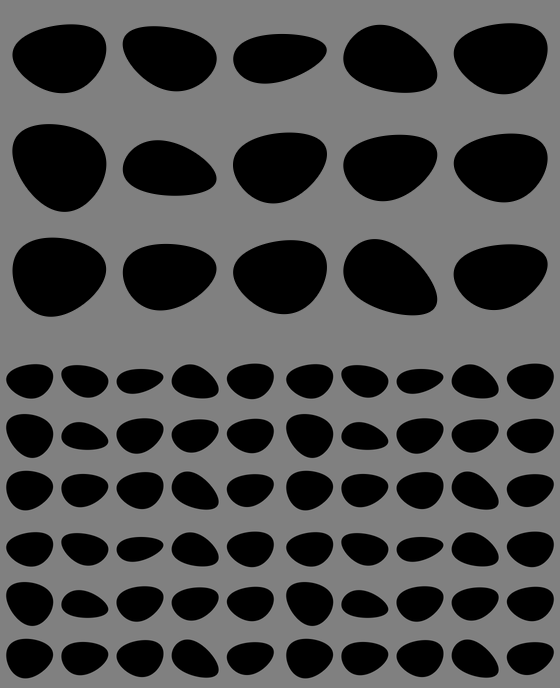
Top, the tile; bottom, the same tile 2 across and 2 down.
Reproduce this pattern procedurally as a Shadertoy shader.

```glsl
// Fifteen black rounded-triangle pebbles, five across and three down, on flat grey.
// Each one is the same three-cornered closed curve under its own linear map,
// scaled and centred so that every pebble has the same width.

const vec2 GRID = vec2(5.0, 3.0);
const vec2 PITCH = vec2(0.197, 0.325);      // spacing as a share of the canvas
const vec2 HALF_SIZE = vec2(0.0833, 0.1391); // half width and its equal upright
const float CORNER = 0.0625;                // strength of the three corners
const vec3 GROUND = vec3(0.502);
const vec3 PEBBLE = vec3(0.0);

// Per pebble, top row first: height to width ratio, skew cosine, corner phase
const vec3 FORMS[15] = vec3[15](
    vec3(0.734, 0.07, -0.61), vec3(0.695, -0.22, 0.18), vec3(0.531, 0.20, 0.80),
    vec3(0.727, -0.25, 3.09), vec3(0.758, 0.045, -0.52),
    vec3(0.938, -0.15, 0.06), vec3(0.594, -0.19, 2.66), vec3(0.758, 0.16, 0.06),
    vec3(0.711, 0.17, 0.10), vec3(0.734, 0.055, -0.57),
    vec3(0.844, 0.04, 0.75), vec3(0.711, 0.08, 0.66), vec3(0.789, 0.05, -0.63),
    vec3(0.813, -0.385, 3.08), vec3(0.703, 0.16, 0.06));

// Signed radial gap to the curve exp(it) + k exp(-2it)
float roundedTriangle(vec2 q, float k) {
    float angle = atan(q.y, q.x);
    float t = angle;
    for (int i = 0; i < 4; i++) {
        t = angle + atan(k * sin(3.0 * t), 1.0 + k * cos(3.0 * t));
    }
    return length(q) - sqrt(1.0 + 2.0 * k * cos(3.0 * t) + k * k);
}

// Undo the linear map of one pebble; p spans -1 to 1 across its width
float pebble(vec2 p, vec3 form, float k) {
    float skew = acos(form.y);
    float phaseX = (form.z - skew) / 3.0;
    vec2 phase = vec2(phaseX, phaseX + skew);
    mat2 axes = mat2(cos(phase.x), sin(phase.x), cos(phase.y), sin(phase.y));
    vec2 centred = p / vec2(1.0, form.x) + k * cos(3.0 * phase);
    return roundedTriangle(centred * inverse(axes), k);
}

void mainImage(out vec4 fragColor, in vec2 fragCoord) {
    vec2 uv = fragCoord / iResolution.xy - 0.5;

    // Nearest cell of the centred grid
    vec2 reach = 0.5 * (GRID - 1.0);
    vec2 cell = clamp(round(uv / PITCH), -reach, reach);
    vec2 p = (uv - cell * PITCH) / HALF_SIZE;
    int index = int(reach.y - cell.y) * int(GRID.x) + int(cell.x + reach.x);
    vec3 form = FORMS[index];

    // Gap divided by its change per pixel gives a one-pixel soft edge
    vec2 pixel = 1.0 / (iResolution.xy * HALF_SIZE);
    float gap = pebble(p, form, CORNER);
    vec2 slope = vec2(pebble(p + vec2(pixel.x, 0.0), form, CORNER),
                      pebble(p + vec2(0.0, pixel.y), form, CORNER)) - gap;
    float outside = clamp(0.5 + gap / max(length(slope), 1e-5), 0.0, 1.0);

    fragColor = vec4(mix(PEBBLE, GROUND, outside), 1.0);
}
```
